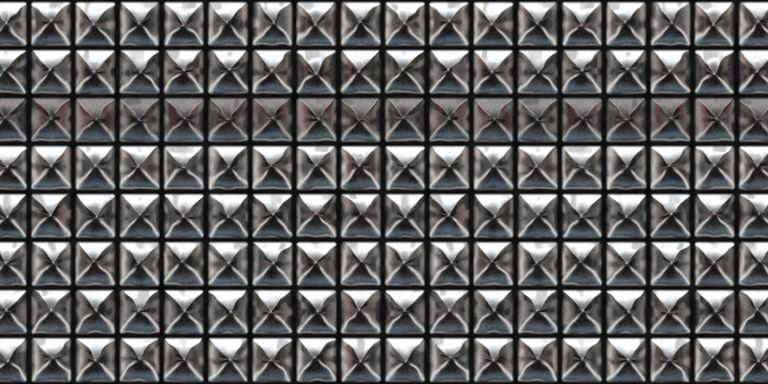
This pattern is drawn by a Shadertoy shader. Its source:

```glsl
// Rows of polished pyramid studs set edge to edge over a black ground.
// Each cell is a rounded square whose four faces get their own reflection
// gradient, bent by noise; a seed per cell and a tone per row vary the metal.

const float ROWS = 8.0;
const vec2 PITCH = vec2(0.1152, 0.125);   // cell size, canvas height = 1
const float FIRST_SEAM = 0.0755;          // x of the first full vertical groove
const float COLUMN_CYCLE = 9.0;           // columns before the seeds recur
const float DIM_ROW = 5.0;

float hash(vec2 p) {
    vec3 q = fract(vec3(p.xyx) * 0.1031);
    q += dot(q, q.yzx + 33.33);
    return fract((q.x + q.y) * q.z);
}

float noise(vec2 p) {
    vec2 i = floor(p), f = fract(p);
    f = f * f * (3.0 - 2.0 * f);
    return mix(mix(hash(i), hash(i + vec2(1, 0)), f.x),
               mix(hash(i + vec2(0, 1)), hash(i + vec2(1, 1)), f.x), f.y);
}

float roundedBox(vec2 p, vec2 halfSize, float radius) {
    vec2 q = abs(p) - halfSize + radius;
    return length(max(q, 0.0)) + min(max(q.x, q.y), 0.0) - radius;
}

float band(float x, float centre, float width) {
    float k = (x - centre) / width;
    return exp(-k * k);
}

// Upper face: grey at the apex, white toward the outer edge.
vec3 topFace(float t, float blotch, float dim) {
    float v = mix(0.42, 1.02, smoothstep(0.08, 0.62, t + 0.3 * (blotch - 0.5)));
    v -= 0.22 * smoothstep(0.6, 0.9, blotch);
    return v * mix(vec3(1.0), vec3(0.58, 0.56, 0.55), dim) * vec3(0.98, 0.99, 1.0);
}

// Lower face: dark bell with a cool reflection near its foot.
vec3 bottomFace(float t, float blotch) {
    vec3 c = mix(vec3(0.09), vec3(0.27, 0.28, 0.28), blotch * smoothstep(0.1, 0.6, t));
    c = mix(c, vec3(0.34, 0.41, 0.45), 0.75 * band(t, 0.7, 0.16));
    return mix(c, vec3(0.72, 0.72, 0.70), 0.6 * band(t, 0.9, 0.06));
}

// Side faces: dark metal with warm streaks, brightness set by glow.
vec3 sideFace(float t, float streak, float glow, vec3 warm) {
    vec3 c = mix(vec3(0.10), vec3(0.33, 0.31, 0.30), smoothstep(0.25, 0.75, streak));
    c = mix(c, warm, 0.55 * band(t, 0.42 + 0.2 * streak, 0.13));
    return mix(c, vec3(0.80, 0.78, 0.76), glow * band(t, 0.74, 0.17) * (0.45 + 0.55 * streak));
}

vec3 stud(vec2 p, vec2 id) {
    float seed = hash(id + 3.7);
    float dim = 1.0 - step(0.5, abs(id.y - DIM_ROW));
    float darkSides = mod(id.y + step(DIM_ROW, id.y), 2.0);

    // Bent coordinates around a slightly displaced apex
    vec2 offset = id * 17.0;
    vec2 apex = 0.12 * (vec2(seed, hash(id + 9.1)) - 0.5);
    vec2 bend = vec2(noise(p * 2.2 + offset), noise(p * 2.2 + offset + 41.0)) - 0.5;
    vec2 d = p - apex + 0.16 * bend;
    vec2 a = abs(d);
    float t = max(a.x, a.y);
    float lateral = min(a.x, a.y) / max(t, 0.05);
    float blotch = noise(d * 2.6 + offset + 70.0);
    float streak = noise(vec2(lateral * 2.5, t * 3.5) + offset + step(0.0, d.x) * 7.0);

    // Four faces joined along soft diagonal ridges
    vec3 bronze = mix(vec3(0.46, 0.39, 0.32), vec3(0.40, 0.41, 0.45), seed);
    bronze = mix(bronze, vec3(0.42, 0.24, 0.25), dim * step(0.4, seed));
    float glow = mix(0.95, 0.5, max(darkSides, dim));
    vec3 left = sideFace(t, streak, glow, bronze);
    vec3 right = sideFace(t, streak, glow * 0.6, bronze * 0.75);
    vec3 sides = mix(left, right, smoothstep(-0.05, 0.05, d.x));
    vec3 upright = mix(bottomFace(t, blotch), topFace(t, blotch, dim),
                       smoothstep(-0.05, 0.05, d.y));
    float bow = 0.10 * sin(3.14159 * min(t, 1.0));
    float ridge = a.x - a.y + bow * sign(d.y);
    vec3 c = mix(upright, sides, smoothstep(-0.06, 0.06, ridge));

    // Pale ridges, broad at the lower corners and thin above
    float lower = smoothstep(0.05, -0.05, d.y);
    float shine = band(ridge, 0.0, mix(0.045, 0.06 + 0.10 * t, lower));
    shine *= smoothstep(0.05, 0.3, t) * mix(0.35, 0.8 - 0.25 * dim, lower);
    c = mix(c, vec3(0.90, 0.89, 0.87), shine);

    // Small glint on the tip and fine scuffs
    c += 0.28 * band(length(d - vec2(-0.02, 0.05)), 0.0, 0.07);
    return c + 0.07 * (noise(p * 14.0 + offset) - 0.5);
}

void mainImage(out vec4 fragColor, in vec2 fragCoord) {
    vec2 uv = fragCoord / iResolution.y;
    vec2 grid = (uv - vec2(FIRST_SEAM, 0.0)) / PITCH;
    vec2 cell = floor(grid);
    vec2 id = vec2(mod(cell.x, COLUMN_CYCLE), mod(cell.y, ROWS));
    vec2 p = 2.0 * fract(grid) - 1.0;
    float pixel = 2.0 / (iResolution.y * PITCH.x);

    // Stud outline, rolled edge and black groove
    float edge = roundedBox(p, vec2(0.93, 0.935), 0.16);
    vec3 metal = stud(p, id) * mix(0.45, 1.0, smoothstep(0.0, -0.11, edge));
    vec3 groove = vec3(0.035, 0.04, 0.045) + 0.05 * noise(uv * 60.0);
    vec3 color = mix(metal, groove, smoothstep(-0.5 * pixel, 0.5 * pixel, edge));
    fragColor = vec4(clamp(color, 0.0, 1.0), 1.0);
}
```
